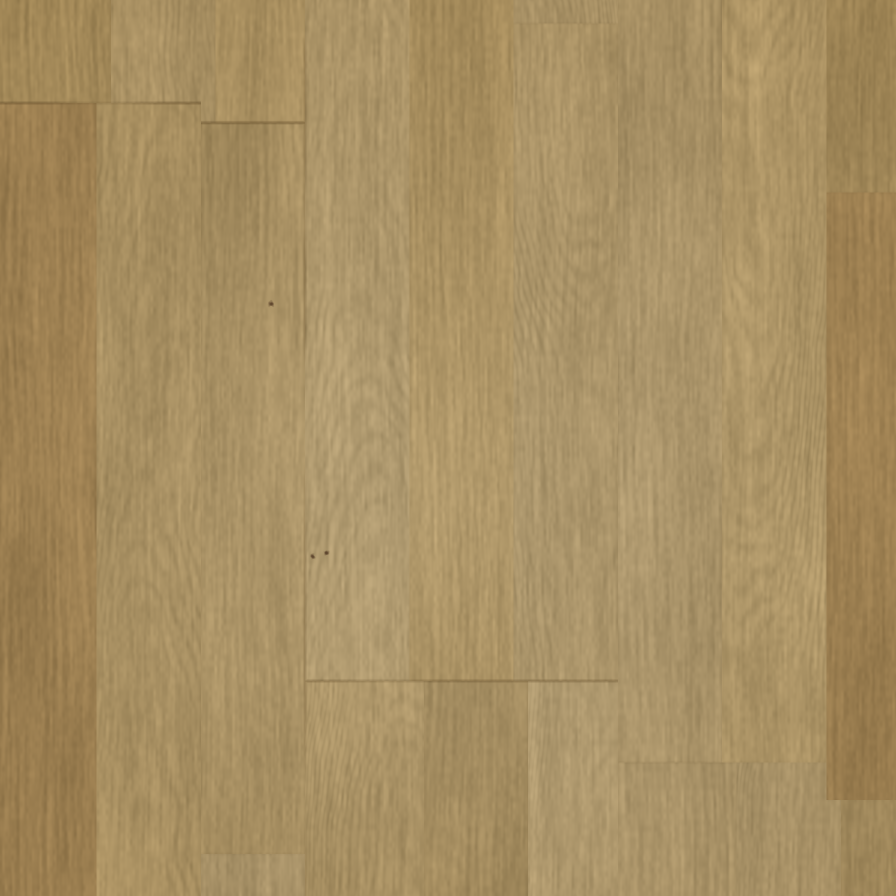
Reproduce this texture procedurally as a WebGL 1 fragment shader.

```glsl
precision highp float;
uniform vec2 u_resolution;

const float BOARD_WIDTH = 0.349;
const float EDGE_OFFSET = 0.0085;
const float STRIPS = 3.0;
const float STRIP_SHIFT = 0.14;
// One value per board, left to right
const vec3 BOARD_ENDS = vec3(0.885, 0.24, 0.149);
const vec3 LAST_STRIP_DROP = vec3(0.022, 0.0, 0.042);
const vec3 LAST_STRIP_CUT = vec3(0.047, 0.974, 0.785);
const vec3 END_STRENGTH = vec3(0.45, 0.36, 0.08);
const vec3 EDGE_STRENGTH = vec3(0.0, 0.28, 0.04);
const float SEAM_WIDTH = 0.0018;

const vec3 GOLD = vec3(0.615, 0.515, 0.33);
const vec3 PALE = vec3(0.718, 0.638, 0.48);
const vec3 WARM = vec3(0.605, 0.487, 0.305);
const vec3 HUE_SHIFT = vec3(0.008, -0.003, -0.036);
const vec3 SEAM = vec3(0.40, 0.31, 0.17);
const vec3 KNOT = vec3(0.27, 0.17, 0.10);

const vec2 GLOW_CENTER = vec2(0.48, 0.42);
const vec2 KNOT_HIGH = vec2(0.303, 0.661);
const vec2 KNOT_LOW = vec2(0.349, 0.379);
const vec2 KNOT_PAIR = vec2(0.015, 0.004);
const float KNOT_SIZE = 0.0032;
const float FIGURE = 0.026;
const float STRIPE = 0.024;
const float STRIPE_COUNT = 98.0;
const float FIBRE = 0.13;
const float CLOUD = 0.07;

float hash(vec2 p) {
    return fract(sin(dot(p, vec2(127.1, 311.7))) * 43758.5);
}

float noise(vec2 p) {
    vec2 i = floor(p);
    vec2 f = fract(p);
    f = f * f * (3.0 - 2.0 * f);
    return mix(mix(hash(i), hash(i + vec2(1.0, 0.0)), f.x),
               mix(hash(i + vec2(0.0, 1.0)), hash(i + 1.0), f.x), f.y);
}

float pick(vec3 v, float board) {
    return board < 0.5 ? v.x : (board < 1.5 ? v.y : v.z);
}

float line(float d, float width) {
    return 1.0 - smoothstep(0.2 * width, 1.6 * width, abs(d));
}

// Signed brightness of the grain within one strip
float grain(vec2 p, float across, float seed, float arched) {
    vec2 offset = vec2(37.0, 61.0) * seed;
    float wobble = noise(p * vec2(13.0, 5.0) + offset);
    float ripple = noise(p * vec2(45.0, 22.0) + offset);
    float center = (fract(seed * 17.3) - 0.5) * 1.3;
    float direction = fract(seed * 29.7) < 0.5 ? -1.0 : 1.0;
    float bend = across - center;
    float field = 13.0 * bend * bend + direction * 17.0 * p.y + 4.0 * wobble + 0.9 * ripple;
    float rings = 1.0 - 2.0 * pow(0.5 + 0.5 * sin(6.2832 * field), 1.6);
    rings *= mix(0.0, 1.4, noise(p * vec2(24.0, 11.0) + offset + 9.0));
    float stripes = sin(6.2832 * (p.x * STRIPE_COUNT + 1.5 * wobble + 0.4 * ripple));
    stripes *= mix(0.1, 1.3, noise(p * vec2(38.0, 5.0) + offset + 4.0));
    float coarse = noise(vec2(p.x * 200.0 + 3.0 * wobble, p.y * 5.0) + offset) - 0.5;
    float fine = noise(vec2(p.x * 360.0 + 2.0 * wobble, p.y * 32.0) + offset) - 0.5;
    float speckle = noise(p * vec2(300.0, 150.0) + offset) - 0.5;
    float cloud = noise(p * vec2(26.0, 3.5) + offset) + noise(p * vec2(9.0, 7.0) + offset) - 1.0;
    return FIGURE * rings * mix(0.1, 1.0, arched)
         + STRIPE * stripes * mix(1.0, 0.25, arched)
         + FIBRE * (0.45 * coarse + 0.7 * fine + 0.5 * speckle)
         + CLOUD * cloud;
}

vec3 woodFloor(vec2 p) {
    // Boards, each of three strips
    float boardX = (p.x + EDGE_OFFSET) / BOARD_WIDTH;
    float board = floor(boardX);
    float u = fract(boardX) * STRIPS;
    float end = pick(BOARD_ENDS, board) - step(2.0, u) * pick(LAST_STRIP_DROP, board);
    float above = step(end, p.y);
    u -= STRIP_SHIFT * (board < 0.5 ? above : 1.0 - above);
    float strip = clamp(floor(u), 0.0, STRIPS - 1.0);
    float last = step(1.5, strip);
    float cut = pick(LAST_STRIP_CUT, board);
    float piece = above + 2.0 * last * step(cut, p.y);
    float id = board * STRIPS + strip;
    float seed = hash(vec2(id + 3.0, piece + 5.0));
    float arched = mod(id, 2.0);

    // Tone and hue of each piece, palest near the middle
    float glow = 1.0 - 1.25 * length(p - GLOW_CENTER);
    float tone = 0.26 * seed + 0.16 * arched + 0.55 * glow - 0.06;
    vec3 color = mix(GOLD, PALE, tone);
    color *= 1.0 + HUE_SHIFT * (2.0 * fract(seed * 53.0) - 1.0);
    bool outer = abs(id - 4.0) > 3.5;
    if (outer && abs(piece - step(4.0, id)) < 0.5) color = mix(WARM, color, 0.18);
    float shade = grain(p, u - strip - 0.5, seed, arched);
    color *= 1.0 + shade * vec3(0.95, 1.0, 1.2);

    // Seams, worn away in places
    float fade = smoothstep(0.25, 0.7, noise(p * 9.0 + 4.0));
    float stripEdge = min(abs(u - 1.0), abs(u - 2.0)) * BOARD_WIDTH / STRIPS;
    float nearest = floor(boardX + 0.5);
    float boardEdge = (boardX - nearest) * BOARD_WIDTH;
    float seam = 0.05 * fade * line(stripEdge, SEAM_WIDTH);
    seam = max(seam, 0.06 * last * line(p.y - cut, SEAM_WIDTH));
    seam = max(seam, pick(EDGE_STRENGTH, nearest) * fade * line(boardEdge, SEAM_WIDTH));
    float endFade = mix(0.25, 1.0, fade);
    seam = max(seam, pick(END_STRENGTH, board) * endFade * line(p.y - end, SEAM_WIDTH));
    color = mix(color, SEAM, seam);

    // Small knots
    for (int i = 0; i < 3; i++) {
        float k = float(i);
        vec2 center = mix(KNOT_HIGH, KNOT_LOW, step(0.5, k)) + KNOT_PAIR * max(k - 1.0, 0.0);
        float radius = KNOT_SIZE * mix(0.6, 1.4, noise(p * 400.0));
        float spot = 1.0 - smoothstep(0.2, 1.3, length(p - center) / radius);
        color = mix(color, KNOT, 0.75 * spot);
    }
    return color;
}

void main() {
    // Four samples per pixel
    vec3 color = vec3(0.0);
    for (int i = 0; i < 4; i++) {
        vec2 jitter = vec2(mod(float(i), 2.0), floor(float(i) / 2.0)) * 0.5 - 0.25;
        color += woodFloor((gl_FragCoord.xy + jitter) / u_resolution);
    }
    gl_FragColor = vec4(color * 0.25, 1.0);
}
```
